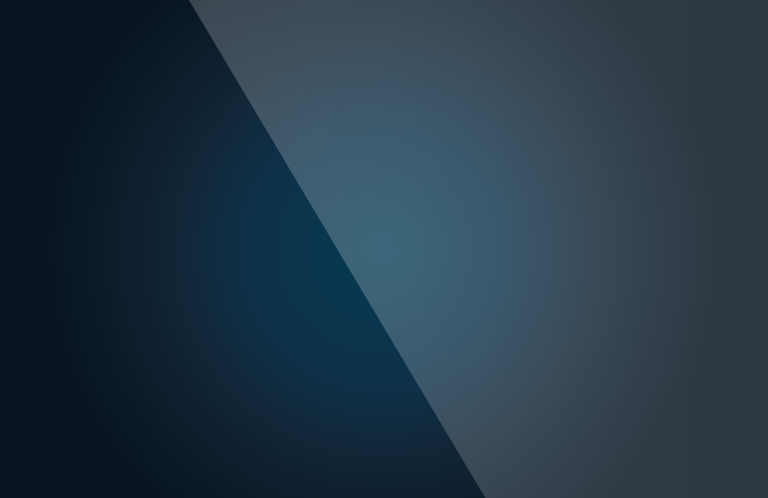
A Shadertoy shader for this background:

```glsl
// A dark blue radial glow, half covered by a pale translucent pane.
// The glow blends four colour stops by distance from the centre; the pane
// is a half plane with a slanted edge, its opacity fading to the right.

// Glow colours, from the centre outwards
const vec3 CORE_TEAL  = vec3(0.018, 0.235, 0.330);
const vec3 INNER_BLUE = vec3(0.053, 0.190, 0.283);
const vec3 OUTER_BLUE = vec3(0.068, 0.145, 0.210);
const vec3 NIGHT_BLUE = vec3(0.033, 0.080, 0.131);

// Glow radii, in canvas heights
const float INNER_RADIUS = 0.27;
const float OUTER_RADIUS = 0.43;
const float NIGHT_RADIUS = 0.67;

// Pane edge, as fractions of the canvas width
const float EDGE_TOP_X    = 0.246;
const float EDGE_BOTTOM_X = 0.632;

// Pane tint and opacity
const vec3  PANE_COLOR    = vec3(1.0);
const float OPACITY_LEFT  = 0.205;
const float OPACITY_RIGHT = 0.146;

float ramp(float from, float to, float x) {
    return clamp((x - from) / (to - from), 0.0, 1.0);
}

vec3 glowColor(float radius) {
    vec3 color = mix(CORE_TEAL, INNER_BLUE, ramp(0.0, INNER_RADIUS, radius));
    color = mix(color, OUTER_BLUE, ramp(INNER_RADIUS, OUTER_RADIUS, radius));
    return mix(color, NIGHT_BLUE, ramp(OUTER_RADIUS, NIGHT_RADIUS, radius));
}

// Signed distance to the slanted edge in canvas heights, positive to its right
float paneDistance(vec2 uv, float aspect) {
    float slope = (EDGE_TOP_X - EDGE_BOTTOM_X) * aspect;
    float offset = (uv.x - EDGE_BOTTOM_X) * aspect - slope * uv.y;
    return offset / sqrt(1.0 + slope * slope);
}

void mainImage(out vec4 fragColor, in vec2 fragCoord) {
    vec2 uv = fragCoord / iResolution.xy;
    float aspect = iResolution.x / iResolution.y;
    float pixel = 1.0 / iResolution.y;

    // Radial glow
    vec2 fromCenter = (uv - 0.5) * vec2(aspect, 1.0);
    vec3 color = glowColor(length(fromCenter));

    // Translucent pane with a smooth edge
    float coverage = smoothstep(-0.7 * pixel, 0.7 * pixel, paneDistance(uv, aspect));
    float opacity = mix(OPACITY_LEFT, OPACITY_RIGHT, ramp(EDGE_TOP_X, 1.0, uv.x));
    opacity += 0.03 * exp(-12.0 * dot(fromCenter, fromCenter)); // brighter core
    color = mix(color, PANE_COLOR, coverage * opacity);

    fragColor = vec4(color, 1.0);
}
```
